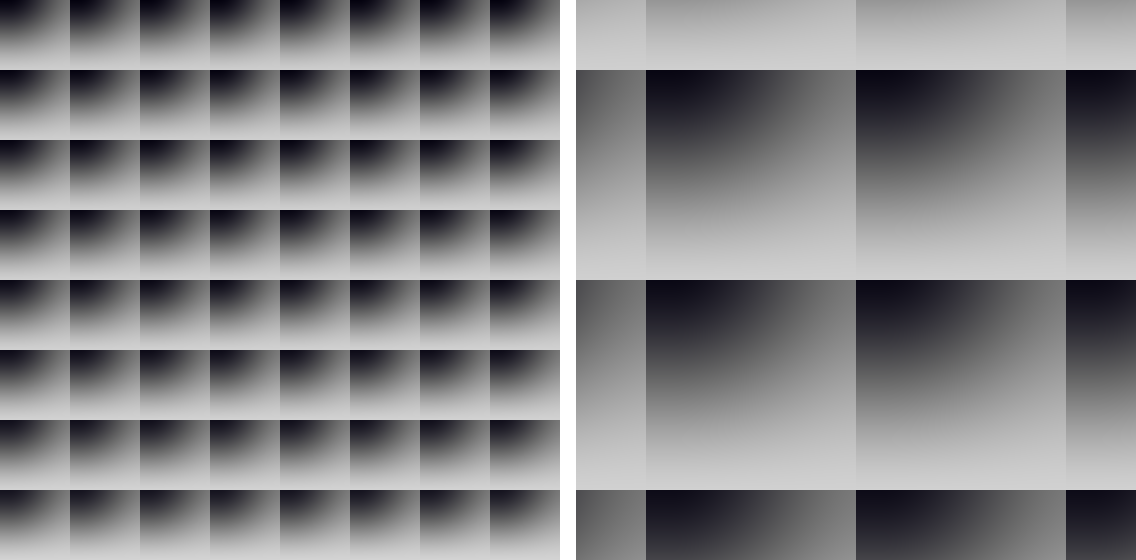
Left, the full canvas; right, a detail of the centre.
Give the GLSL for this pattern, as a WebGL 2 fragment shader.

```glsl
#version 300 es
precision highp float;

uniform vec2 u_resolution;
out vec4 fragColor;

const float REPEATS = 8.0;

float hash(vec2 p) {
    p = fract(p * vec2(0.1031, 0.1137));
    p += dot(p, p.yx + 33.33);
    return fract((p.x + p.y) * p.x * 41.7);
}

// One tile: a dark top left corner fading to grey rightwards and to pale downwards
vec3 tileColor(vec2 uv) {
    vec2 grid = clamp(uv, 0.0, 0.99999) * REPEATS;
    vec2 cell = floor(grid);
    vec2 local = fract(grid);
    float down = 1.0 - local.y;
    float descent = 1.0 - (cell.y + 0.5) / REPEATS;

    // Shadows lift towards the lower rows; their reach varies by column
    float darkest = mix(0.015, 0.09, descent * descent);
    float topRight = mix(0.46, 0.49, descent);
    float palest = mix(0.805, 0.83, descent);
    float reach = 1.1 + 0.06 * (hash(vec2(cell.x + 3.0, 7.0)) - 0.5);

    float topShade = mix(darkest, topRight, smoothstep(0.12, reach, local.x));
    float fade = mix(down, smoothstep(0.0, 1.0, down), 0.6);
    float shade = mix(topShade, palest, fade);

    // Cool tint in the shadows only
    float shadow = 1.0 - smoothstep(0.0, 0.45, shade);
    return vec3(shade) + shadow * vec3(0.0, -0.008, 0.042);
}

void main() {
    // Four samples per pixel smooth the tile edges
    vec3 color = vec3(0.0);
    for (int i = 0; i < 4; i++) {
        vec2 offset = vec2(i % 2, i / 2) * 0.5 - 0.25;
        color += tileColor((gl_FragCoord.xy + offset) / u_resolution);
    }
    fragColor = vec4(color / 4.0, 1.0);
}
```
